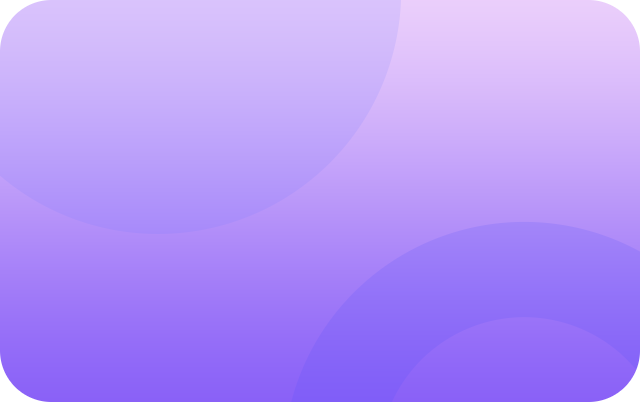
Write a Shadertoy shader that draws this background.

```glsl
// Rounded violet card with a vertical gradient, a large tinted disc and a tinted ring.
#define TOP_COLOR vec3(0.92, 0.81, 0.985)
#define BOTTOM_COLOR vec3(0.54, 0.38, 0.97)
#define PAGE_COLOR vec3(1.0)
#define DISC_TINT vec4(0.40, 0.45, 1.0, 0.13)
#define RING_TINT vec4(0.30, 0.30, 0.98, 0.16)
#define DISC_CENTER vec2(0.393, 1.023)
#define DISC_RADIUS 0.605
#define RING_CENTER vec2(1.304, -0.151)
#define RING_RADII vec2(0.362, 0.599)
#define CORNER_RADIUS 0.128
#define GRADIENT_EASE 0.4

// Signed distance to a rounded box centered on the origin.
float roundedBox(vec2 p, vec2 halfSize, float radius) {
    vec2 q = abs(p) - halfSize + radius;
    return length(max(q, 0.0)) + min(max(q.x, q.y), 0.0) - radius;
}

// Antialiased coverage of a signed distance, one pixel wide.
float coverage(float dist) {
    return clamp(0.5 - dist * iResolution.y, 0.0, 1.0);
}

vec3 applyTint(vec3 base, vec4 tint, float mask) {
    return mix(base, tint.rgb, tint.a * mask);
}

void mainImage(out vec4 fragColor, in vec2 fragCoord) {
    // Canvas height is one unit.
    vec2 p = fragCoord / iResolution.y;
    vec2 canvasSize = iResolution.xy / iResolution.y;

    // Gently eased vertical gradient
    float height = mix(p.y, smoothstep(0.0, 1.0, p.y), GRADIENT_EASE);
    vec3 color = mix(BOTTOM_COLOR, TOP_COLOR, height);

    // Upper-left disc
    float disc = coverage(length(p - DISC_CENTER) - DISC_RADIUS);
    color = applyTint(color, DISC_TINT, disc);

    // Lower-right ring
    float ringDistance = length(p - RING_CENTER);
    float ring = coverage(max(ringDistance - RING_RADII.y, RING_RADII.x - ringDistance));
    color = applyTint(color, RING_TINT, ring);

    // Rounded card on the page
    float card = coverage(roundedBox(p - 0.5 * canvasSize, 0.5 * canvasSize, CORNER_RADIUS));
    fragColor = vec4(mix(PAGE_COLOR, color, card), 1.0);
}
```
